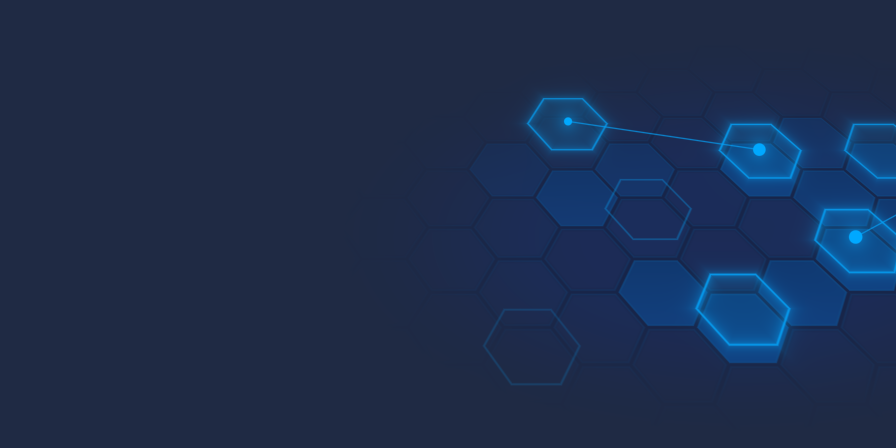
Give the GLSL for this background, as a Shadertoy shader.

```glsl
// Navy backdrop with a tilted honeycomb floor, lit tiles, raised neon hexagons and linked nodes.
#define HORIZON 2.057      // distance of the vanishing line above the canvas top
#define FLOOR_X 0.857      // x of the vanishing point
#define LIFT 0.042         // height of the raised outlines over the floor
#define TILE_SIZE 0.95     // inradius of a tile, 1.0 leaves no gap
#define HEX_UNIT 0.068     // canvas size of one floor unit
#define BACK vec3(0.120, 0.163, 0.267)
#define NAVY vec3(0.107, 0.172, 0.345)
#define TILE_BLUE vec3(0.066, 0.255, 0.505)
#define NEON vec3(0.020, 0.620, 0.950)
#define NODE_BLUE vec3(0.000, 0.660, 1.000)

const vec2 STEP = vec2(1.7320508, 1.0); // half spacing of the honeycomb

// x: column, y: row, z: strength
const vec3 LIT[12] = vec3[12](
    vec3(2, 0, 0.25), vec3(3, 1, 0.70), vec3(4, 0, 0.45), vec3(4, 4, 0.90),
    vec3(6, 4, 0.95), vec3(5, 5, 1.00), vec3(6, 0, 0.95), vec3(7, -1, 0.45),
    vec3(7, 1, 0.75), vec3(7, 3, 1.00), vec3(8, 0, 0.75), vec3(8, 2, 0.85));
const vec3 RAISED[7] = vec3[7](
    vec3(3, -1, 0.80), vec3(6, 0, 0.95), vec3(8, 0, 0.85), vec3(7, 3, 0.95),
    vec3(5, 5, 1.00), vec3(4, 2, 0.42), vec3(2, 6, 0.22));

float hash(vec2 p) {
    return fract(sin(dot(p, vec2(127.1, 311.7))) * 43758.5453);
}

// Canvas point (y down) to floor coordinates in perspective
vec2 toFloor(vec2 p) {
    float depth = p.y + HORIZON;
    return vec2(30.13 * (p.x - FLOOR_X) / depth, 39.5 * (1.0 - 2.435 / depth));
}

float hexRadius(vec2 p) {
    p = abs(p);
    return max(p.y, dot(p, vec2(0.8660254, 0.5)));
}

vec2 nearestTile(vec2 g) {
    vec2 s = 2.0 * STEP;
    vec2 a = floor(g / s + 0.5) * s;
    vec2 b = (floor(g / s) + 0.5) * s;
    return hexRadius(g - a) < hexRadius(g - b) ? a : b;
}

float segmentDist(vec2 p, vec2 a, vec2 b) {
    vec2 ab = b - a;
    return length(p - a - ab * clamp(dot(p - a, ab) / dot(ab, ab), 0.0, 1.0));
}

float cover(float d, float aa) {
    return smoothstep(aa, -aa, d);
}

void addNode(inout vec3 col, vec2 p, vec2 at, float radius, float aa) {
    float d = length(p - at) - radius;
    col = mix(col, NEON, 0.35 * exp(-max(d, 0.0) * 45.0));
    col = mix(col, NODE_BLUE, cover(d, aa));
}

void mainImage(out vec4 fragColor, in vec2 fragCoord) {
    vec2 p = fragCoord / iResolution.y;
    p.y = 1.0 - p.y;
    float aa = 0.8 / iResolution.y;
    float hexAA = aa / HEX_UNIT;

    // Soft ambient field
    float field = 1.0 - smoothstep(0.3, 1.0, length((p - vec2(1.65, 0.53)) / vec2(0.92, 0.45)));
    vec3 col = mix(BACK, NAVY, field);

    // Floor tiles with dark gaps and thin blue rims
    vec2 g = toFloor(p);
    vec2 center = nearestTile(g);
    vec2 id = floor(center / STEP + 0.5);
    float d = hexRadius(g - center) - TILE_SIZE;
    float inside = cover(d, hexAA);
    float lit = 0.0;
    for (int i = 0; i < 12; i++) {
        if (distance(id, LIT[i].xy) < 0.5) lit = LIT[i].z;
    }
    col *= 1.0 - 0.17 * field * smoothstep(-0.12, 0.05, d);
    col += vec3(-0.004, 0.012, 0.022) * (hash(id) - 0.5) * field * inside;
    float shade = 0.94 + 0.06 * (g.y - center.y);
    col = mix(col, TILE_BLUE * shade, lit * inside);
    float rim = cover(abs(d + 0.015) - 0.022, hexAA);
    col = mix(col, vec3(0.06, 0.30, 0.53), rim * (0.28 * field + 0.25 * lit));

    // Raised neon outlines with glow
    vec2 lifted = toFloor(p + vec2(0.0, LIFT));
    for (int i = 0; i < 7; i++) {
        float power = RAISED[i].z;
        float e = hexRadius(lifted - RAISED[i].xy * STEP) - 0.97;
        float bright = smoothstep(0.4, 0.8, power);
        float halo = 0.42 * exp(-abs(e) * 7.0) + 0.13 * cover(e, hexAA);
        col = mix(col, NEON, halo * bright * power);
        float line = cover(abs(e) - 0.025, hexAA);
        col = mix(col, NEON, line * power * 0.85);
    }

    // Links and nodes
    vec2 nodeA = vec2(1.268, 0.271);
    vec2 nodeB = vec2(1.695, 0.334);
    vec2 nodeC = vec2(1.910, 0.529);
    float link = min(segmentDist(p, nodeA, nodeB), segmentDist(p, nodeC, vec2(2.10, 0.426)));
    col = mix(col, NEON, 0.75 * cover(link - 0.0014, aa));
    addNode(col, p, nodeA, 0.009, aa);
    addNode(col, p, nodeB, 0.014, aa);
    addNode(col, p, nodeC, 0.015, aa);

    fragColor = vec4(col, 1.0);
}
```
